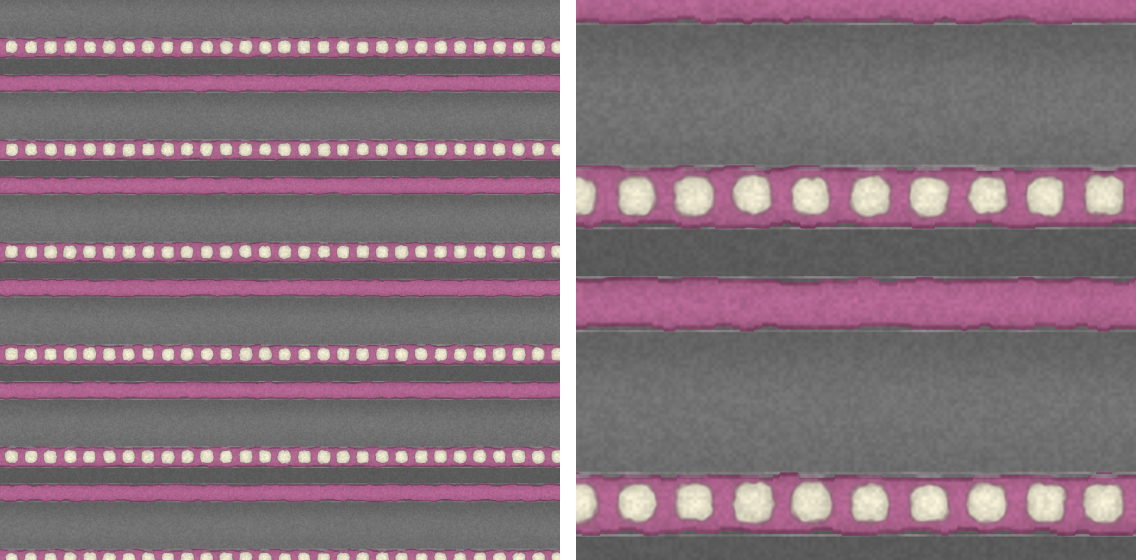
Left, the full canvas; right, a detail of the centre.
This pattern is drawn by a Shadertoy shader. Its source:

```glsl
// Woven stripes: rows pairing a beaded pink cord with a plain pink cord on grey cloth.
// Rows and beads repeat by rounding; signed distances give the shapes, and
// sine-free hash noise gives the ragged rims, bead wobble and cloth grain.

const float ROW_PITCH = 0.1828;    // 5.47 rows down the canvas
const float FIRST_ROW = 0.9150;    // height of the top beaded cord
const float CORD_GAP = 0.0638;     // beaded cord to plain cord
const float BEADED_HALF = 0.0174;
const float PLAIN_HALF = 0.0148;
const float BEAD_PITCH = 0.03483;  // 28.7 beads across
const float FIRST_BEAD = 0.0208;
const float BEAD_RADIUS = 0.0118;

const vec3 PINK = vec3(0.675, 0.385, 0.550);
const vec3 DARK_PINK = vec3(0.45, 0.23, 0.35);
const vec3 SHADOW = vec3(0.53, 0.41, 0.45);
const vec3 CREAM = vec3(0.90, 0.88, 0.79);
const vec3 FRINGE = vec3(0.57, 0.54, 0.56);

float hash(vec2 p) {
    vec3 q = fract(vec3(p.xyx) * 0.1031);
    q += dot(q, q.yzx + 33.33);
    return fract((q.x + q.y) * q.z);
}

float noise(vec2 p) {
    vec2 cell = floor(p), f = fract(p);
    f = f * f * (3.0 - 2.0 * f);
    float low = mix(hash(cell), hash(cell + vec2(1, 0)), f.x);
    float high = mix(hash(cell + vec2(0, 1)), hash(cell + vec2(1, 1)), f.x);
    return mix(low, high, f.y);
}

float coverage(float dist, float blur) {
    return 1.0 - smoothstep(-blur, blur, dist);
}

// Stepped offset of a cord rim: short flat runs of frayed thread
float fray(float x, float seed) {
    float run = noise(vec2(x * 85.0, seed * 7.31));
    return 0.0015 * (smoothstep(0.62, 0.68, run) - smoothstep(0.32, 0.26, run));
}

// Grey cloth: dark between paired cords, softly domed in the wide gap
vec3 cloth(float down) {
    float start = CORD_GAP + PLAIN_HALF;
    float t = clamp((down - start) / (ROW_PITCH - BEADED_HALF - start), 0.0, 1.0);
    float wide = 0.385 + 0.065 * smoothstep(0.0, 0.5, t) - 0.025 * smoothstep(0.6, 1.0, t);
    return vec3(mix(0.355, wide, smoothstep(start - 0.008, start, down)));
}

// Lays a rounded cord with a pale fringe and a broken dark rim
vec3 addCord(vec3 base, float down, float halfWidth, float x, float seed, float aa) {
    float side = down < 0.0 ? 0.0 : 1.0;
    float rimSeed = seed * 2.0 + side;
    float dist = abs(down) - halfWidth - fray(x, rimSeed);
    float fringe = coverage(abs(abs(down) - halfWidth - 0.0012) - 0.0007, aa);
    float patchy = smoothstep(0.35, 0.7, noise(vec2(x * 60.0, rimSeed + 40.5)));
    vec3 color = mix(base, FRINGE, fringe * mix(0.35, 0.85, patchy));

    float across = down / halfWidth;
    vec3 body = PINK * (1.04 - 0.14 * across * across);
    float rim = smoothstep(-0.0034, -0.0010, dist);
    float wear = mix(0.45, 1.0, noise(vec2(x * 70.0, rimSeed + 90.5)));
    body = mix(body, DARK_PINK, rim * wear);
    return mix(color, body, coverage(dist, aa));
}

// Squarish cream beads, each slightly uneven and ringed by a dull shadow
vec3 addBeads(vec3 base, vec2 p, float row, float aa) {
    float column = floor((p.x - FIRST_BEAD) / BEAD_PITCH + 0.5);
    vec2 id = vec2(column, row) + 20.0;
    vec2 q = vec2(p.x - FIRST_BEAD - column * BEAD_PITCH, p.y + 0.0007);
    q += 0.0012 * (vec2(hash(id), hash(id + 51.0)) - 0.5);
    vec2 powered = q * q * abs(q);
    float radius = pow(abs(powered.x) + abs(powered.y), 1.0 / 3.0);
    float wobble = 0.0020 * (noise(p * 230.0 + id * 9.0) - 0.5);
    float dist = radius - BEAD_RADIUS * mix(0.94, 1.03, hash(id + 17.0)) + wobble;

    // Worn grey notch in the cord just above some beads
    float notch = coverage(abs(q.x) - 0.0075, 0.002)
                * coverage(abs(p.y + BEADED_HALF - 0.0006) - 0.0012, aa);
    vec3 color = mix(base, FRINGE, notch * mix(0.3, 0.9, hash(id + 73.0)));
    color = mix(color, SHADOW, 0.75 * coverage(dist - 0.0010, 0.0016));
    vec3 bead = CREAM * (1.03 - 0.14 * smoothstep(0.3, 1.0, radius / BEAD_RADIUS));
    return mix(color, bead, coverage(dist + 0.0006, max(aa, 0.0014)));
}

void mainImage(out vec4 fragColor, in vec2 fragCoord) {
    vec2 uv = fragCoord / iResolution.y;
    float aa = 0.75 / iResolution.y;

    // Distance down from the beaded cord of this row
    float rows = (FIRST_ROW - uv.y) / ROW_PITCH;
    float row = floor(rows + 0.3);
    float down = (rows - row) * ROW_PITCH;
    float clothDown = down < 0.0 ? down + ROW_PITCH : down;

    vec3 color = cloth(clothDown);
    color = addCord(color, down, BEADED_HALF, uv.x, row * 2.0 + 5.0, aa);
    color = addCord(color, down - CORD_GAP, PLAIN_HALF, uv.x, row * 2.0 + 6.0, aa);
    color = addBeads(color, vec2(uv.x, down), row, aa);

    // Fine grain over a faint broad unevenness
    float grain = noise(uv * 470.0) + 0.6 * noise(uv * 250.0 + 31.0) - 0.8;
    float drift = noise(uv * vec2(9.0, 40.0)) - 0.5;
    color *= 1.0 + 0.11 * grain + 0.02 * drift;
    fragColor = vec4(color, 1.0);
}
```
